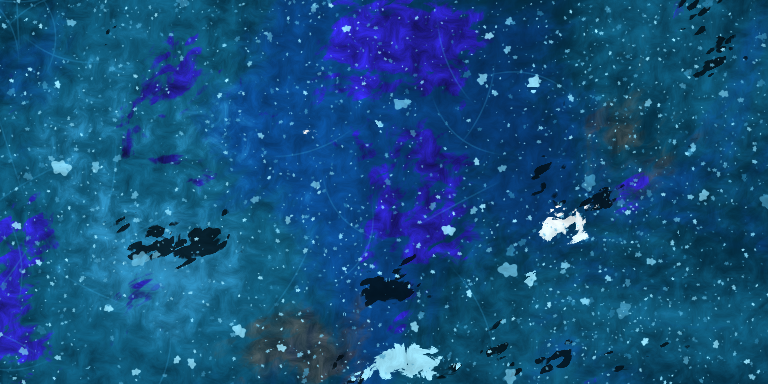
Write a Shadertoy shader that draws this texture.

```glsl
// Grunge paint in deep teal, blue and violet: warped sine clouds set the tone,
// slanted soft cellular dabs tear the patch edges, and cellular droplets,
// rust stains and thin curved scratches lie on top.

#define DEEP   vec3(0.015, 0.19, 0.28)
#define SEA    vec3(0.06, 0.36, 0.49)
#define AZURE  vec3(0.035, 0.25, 0.51)
#define SKY    vec3(0.17, 0.53, 0.71)
#define VIOLET vec3(0.17, 0.12, 0.74)
#define ICE    vec3(0.58, 0.85, 0.94)
#define INK    vec3(0.01, 0.06, 0.09)
#define RUST   vec3(0.40, 0.25, 0.17)
#define SLANT  0.55
#define SPECKS 0.5
#define SCRATCHES 26

vec2 hash2(vec2 p) {
    vec3 a = fract(p.xyx * vec3(0.1031, 0.1030, 0.0973));
    a += dot(a, a.yzx + 33.33);
    return fract((a.xx + a.yz) * a.zy);
}

mat2 turn(float a) {
    float c = cos(a), s = sin(a);
    return mat2(c, -s, s, c);
}

// Layered, warped sines, about -0.7 to 0.7
float cloud(vec2 p) {
    float sum = 0.0, amp = 0.5;
    for (int i = 0; i < 7; i++) {
        p = mat2(0.8, -0.6, 0.6, 0.8) * p * 1.85 + 1.7;
        p += 0.55 * sin(p.yx * 1.3 + float(i));
        sum += amp * sin(p.x) * cos(p.y);
        amp *= 0.62;
    }
    return sum;
}

// Soft cellular noise stretched into slanted brush dabs, -0.5 to 0.5
float dabs(vec2 p, float scale) {
    vec2 g = turn(SLANT) * p * scale * vec2(0.6, 1.4);
    vec2 id = floor(g);
    float sum = 0.0, total = 0.0001;
    for (int y = -1; y <= 1; y++)
    for (int x = -1; x <= 1; x++) {
        vec2 cell = id + vec2(x, y);
        vec2 q = g - cell - hash2(cell);
        float w = exp(-16.0 * dot(q, q));
        sum += w * hash2(cell + 71.0).x;
        total += w;
    }
    return sum / total - 0.5;
}

// Cellular droplets with wobbly rims; x = coverage, y = shade
vec2 droplets(vec2 p, float scale, float density) {
    vec2 g = p * scale, id = floor(g), best = vec2(0.0);
    float edge = 0.8 * scale / iResolution.y;
    for (int y = -1; y <= 1; y++)
    for (int x = -1; x <= 1; x++) {
        vec2 cell = id + vec2(x, y);
        vec2 q = g - cell - hash2(cell), h = hash2(cell + 137.0);
        float a = atan(q.y, q.x + 0.0001);
        float r = mix(0.07, 0.32, h.x * h.x * h.x);
        r *= 1.0 + 0.22 * sin(2.0 * a + 40.0 * h.x) + 0.16 * sin(5.0 * a + 60.0 * h.y);
        float cover = smoothstep(edge, -edge, length(q) - r) * step(h.y, density);
        if (cover > best.x) best = vec2(cover, fract(h.x * 37.0));
    }
    return best;
}

float blot(vec2 p, vec2 centre, vec2 size) {
    vec2 q = (p - centre) / size;
    return exp(-dot(q, q));
}

// Faint arcs, mostly on the left
float scratches(vec2 p) {
    float sum = 0.0, w = 0.6 / iResolution.y;
    for (int i = 0; i < SCRATCHES; i++) {
        vec2 h = hash2(vec2(i, 5)), k = hash2(vec2(i, 19));
        vec2 q = turn(6.28 * k.x) * (p - vec2(1.4 * h.x * h.x, h.y));
        float bend = q.y - (k.y - 0.5) * 7.0 * q.x * q.x;
        sum += smoothstep(w + 0.002, w * 0.3, abs(bend)) * smoothstep(0.14, 0.04, abs(q.x));
    }
    return min(sum, 1.0);
}

void mainImage(out vec4 fragColor, in vec2 fragCoord) {
    vec2 p = fragCoord / iResolution.y;
    float broad = cloud(p * 1.7 + 3.0), patchy = cloud(p * 3.3 + 9.0), grain = cloud(p * 27.0);
    float torn = 0.6 * dabs(p, 20.0) + 0.4 * dabs(p, 52.0);
    float left = blot(p, vec2(0.38, 0.60), vec2(0.42, 0.38));
    float low = blot(p, vec2(0.42, 0.20), vec2(0.38, 0.20));
    float right = blot(p, vec2(1.62, 0.55), vec2(0.50, 0.60));

    // Ground: dark teal, sea and sky tones, with blue towards the middle
    float tone = 0.23 + 0.42 * left + 0.30 * low + 0.18 * blot(p, vec2(2.0, 0.8), vec2(0.25, 0.4))
               + 0.25 * broad + 0.22 * patchy + 0.14 * torn + (0.07 + 0.14 * left) * grain;
    vec3 col = mix(DEEP, SEA, smoothstep(0.08, 0.56, tone));
    float blue = blot(p, vec2(1.08, 0.55), vec2(0.55, 0.70)) + 0.7 * cloud(p * 2.4 + 21.0) + 0.25 * torn;
    col = mix(col, AZURE * (0.8 + 0.7 * tone), 0.85 * smoothstep(0.25, 0.85, blue));
    col = mix(col, SKY, smoothstep(0.52, 0.98, tone));

    // Rusty and brownish stains
    float rust = blot(p, vec2(0.75, 0.10), vec2(0.22, 0.14)) + 0.7 * blot(p, vec2(1.65, 0.62), vec2(0.22, 0.16))
               + 0.6 * blot(p, vec2(0.55, 0.60), vec2(0.12, 0.08)) + 0.6 * patchy + 0.5 * torn;
    col = mix(col, RUST * (0.75 + 0.5 * grain), 0.5 * smoothstep(0.5, 1.0, rust));

    // Violet patches with torn edges
    float violet = blot(p, vec2(0.98, 0.87), vec2(0.38, 0.16)) + blot(p, vec2(0.03, 0.28), vec2(0.17, 0.30))
                 + blot(p, vec2(1.13, 0.36), vec2(0.17, 0.20)) + 0.6 * blot(p, vec2(0.46, 0.80), vec2(0.20, 0.18));
    violet += 0.7 * cloud(p * 4.0 + 33.0) + 0.5 * torn;
    col = mix(col, VIOLET * (0.9 + 0.35 * patchy + 0.3 * grain), 0.88 * smoothstep(0.55, 0.75, violet));

    // Ink dabs
    float ink = blot(p, vec2(0.45, 0.38), vec2(0.24, 0.09)) + blot(p, vec2(1.84, 0.90), vec2(0.12, 0.12))
              + blot(p, vec2(1.50, 0.49), vec2(0.16, 0.10)) + blot(p, vec2(1.00, 0.25), vec2(0.15, 0.06))
              + blot(p, vec2(1.25, 0.07), vec2(0.40, 0.08)) + 0.5 * cloud(p * 6.0 + 14.0) + 1.5 * torn;
    col = mix(col, INK, 0.85 * smoothstep(0.92, 1.04, ink));

    // Pale splashes
    float splash = blot(p, vec2(1.47, 0.42), vec2(0.09, 0.06)) + blot(p, vec2(1.05, 0.06), vec2(0.15, 0.06))
                 + 0.8 * blot(p, vec2(0.80, 0.66), vec2(0.04, 0.04)) + 0.35 * grain + 0.7 * torn;
    col = mix(col, mix(ICE, vec3(0.95), smoothstep(0.2, 0.5, p.y)), smoothstep(0.64, 0.74, splash));

    // Scratches and three sizes of droplets
    col = mix(col, SKY * 1.15, 0.28 * scratches(p));
    float density = SPECKS * clamp(0.35 + 0.5 * right + 0.3 * left + 0.5 * patchy, 0.08, 1.0);
    for (int i = 0; i < 3; i++) {
        float size = 15.0 * pow(2.1, float(i));
        vec2 drop = droplets(p + 3.7 * float(i), size, density * (0.45 + 0.25 * float(i)));
        col = mix(col, mix(SKY, ICE * 1.1, drop.y), drop.x * (0.5 + 0.4 * drop.y));
    }
    fragColor = vec4(clamp(col * (1.0 + 0.14 * grain), 0.0, 1.0), 1.0);
}
```
